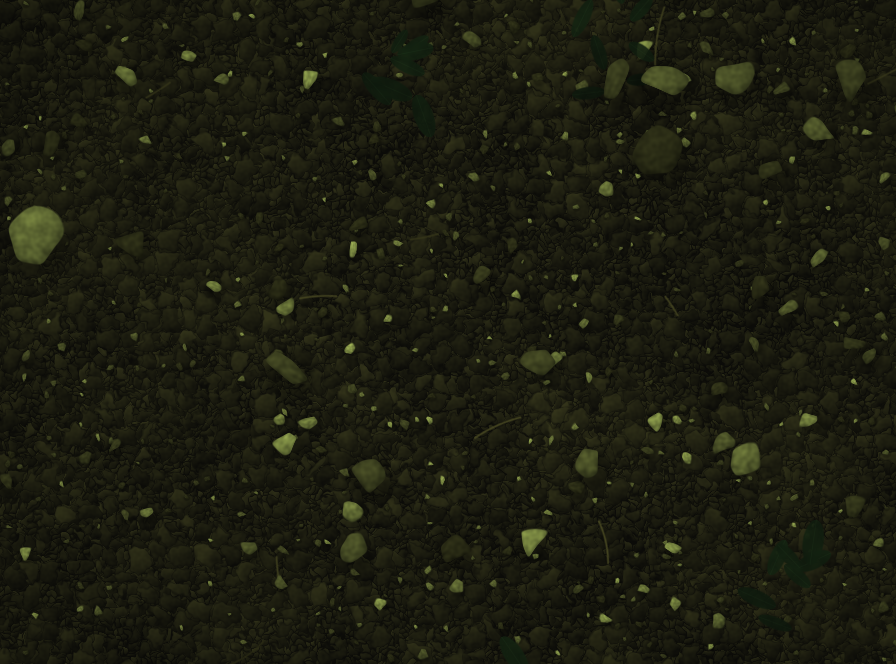
Reproduce this texture procedurally as a WebGL 2 fragment shader.

```glsl
#version 300 es
precision highp float;
uniform vec2 u_resolution;
out vec4 fragColor;

const float TAU = 6.2831853;
const vec2 LIGHT = vec2(-0.45, 0.89);
const vec3 SOIL_DARK = vec3(0.054, 0.054, 0.035);
const vec3 SOIL_LIGHT = vec3(0.158, 0.160, 0.082);
const vec3 STONE_DIM = vec3(0.16, 0.165, 0.08);
const vec3 STONE_PALE = vec3(0.52, 0.58, 0.28);
const vec3 LEAF_DARK = vec3(0.050, 0.088, 0.046);
const vec3 LEAF_LIGHT = vec3(0.080, 0.145, 0.070);
const vec3 STRAW = vec3(0.28, 0.28, 0.13);
const float COARSE_CLODS = 34.0;
const float MEDIUM_CLODS = 58.0;
const float FINE_CLODS = 108.0;
const float SOFTNESS = 0.0016;
const float PLANT_CELL = 0.34;
const float STRAW_CELL = 0.20;

vec2 hash2(vec2 p) {
  vec3 q = fract(p.xyx * vec3(0.1031, 0.1030, 0.0973));
  q += dot(q, q.yzx + 33.33);
  return fract((q.xx + q.yz) * q.zy);
}

vec2 turn(vec2 p, float a) {
  float c = cos(a), s = sin(a);
  return vec2(c * p.x + s * p.y, c * p.y - s * p.x);
}

float corner(vec2 id, vec2 f) {
  float a = TAU * hash2(id).x;
  return dot(vec2(cos(a), sin(a)), f);
}

// Gradient noise, roughly -0.7 to 0.7
float noise(vec2 p) {
  vec2 i = floor(p), f = p - i, e = vec2(1, 0);
  vec2 u = f * f * f * (f * (f * 6.0 - 15.0) + 10.0);
  return mix(mix(corner(i, f), corner(i + e, f - e), u.x),
             mix(corner(i + e.yx, f - e.yx), corner(i + 1.0, f - 1.0), u.x), u.y);
}

float blurWidth() { return max(SOFTNESS, 0.8 / u_resolution.y); }

// Lit clod: x = shade, y = body mask, z = random value
vec3 clod(vec2 p) {
  vec2 base = floor(p), nearId = base, nearOff = vec2(0);
  float d1 = 9.0, d2 = 9.0;
  for (int j = -1; j <= 1; j++)
  for (int i = -1; i <= 1; i++) {
    vec2 id = base + vec2(i, j);
    vec2 off = p - id - 0.1 - 0.8 * hash2(id);
    float d = length(off);
    if (d < d1) { d2 = d1; d1 = d; nearId = id; nearOff = off; }
    else d2 = min(d2, d);
  }
  vec2 rnd = hash2(nearId + 71.7);
  float body = smoothstep(0.02, 0.34, d2 - d1);
  float shade = 0.32 + 0.42 * rnd.x * rnd.x + 0.6 * dot(nearOff, LIGHT);
  return vec3(shade * mix(0.1, 1.15, body), body, rnd.y);
}

vec3 soil(vec2 p) {
  vec2 w = p + 0.012 * vec2(noise(p * 38.0), noise(p * 38.0 + 40.0))
             + 0.005 * vec2(noise(p * 110.0), noise(p * 110.0 + 80.0));
  vec3 coarse = clod(w * COARSE_CLODS), medium = clod(w * MEDIUM_CLODS + 19.0);
  float t = clod(w * FINE_CLODS + 43.0).x;
  t = mix(t, medium.x, smoothstep(0.0, 0.6, medium.y) * step(0.4, medium.z));
  t = mix(t, coarse.x * 1.1, smoothstep(0.0, 0.6, coarse.y) * step(0.55, coarse.z));
  t += 0.18 * noise(p * 170.0) + 0.18 * noise(p * 60.0);
  t += 0.24 * noise(p * 7.0) + 0.26 * noise(p * 2.6 + 9.0);
  return mix(SOIL_DARK, SOIL_LIGHT, clamp(t, -0.1, 1.3));
}

// Rounded random polygon, 1 on its outline
float pebble(vec2 q, vec2 seed) {
  float sum = 0.0;
  for (int k = 0; k < 7; k++) {
    vec2 r = hash2(seed + float(k) * 3.7);
    float a = TAU * (float(k) + 0.7 * r.x) / 7.0;
    sum += pow(max(dot(q, vec2(cos(a), sin(a))), 0.0) / mix(0.65, 1.15, r.y), 9.0);
  }
  return pow(sum + 1e-6, 1.0 / 9.0);
}

vec3 addStones(vec3 col, vec2 p, float cell, float radius, float chance, float seed) {
  for (int j = -1; j <= 1; j++)
  for (int i = -1; i <= 1; i++) {
    vec2 id = floor(p / cell) + vec2(i, j), key = id + seed;
    vec2 a = hash2(key), b = hash2(key + 57.3), c = hash2(key + 113.7);
    float density = 0.7 + 0.45 * id.x * cell + 0.9 * noise(id * cell * 5.0);
    if (a.x > chance * density) continue;
    float size = radius * mix(0.5, 1.0, c.x * c.x);
    vec2 off = (p - (id + 0.2 + 0.6 * b) * cell) / size;
    if (length(off) > 2.5) continue;
    vec2 q = turn(off, a.y * TAU);
    q.y *= mix(1.05, 1.9, c.y) * (1.0 + 0.35 * q.x * step(abs(q.x), 1.5));
    float d = pebble(q, key), edge = blurWidth() / size;
    float tone = pow(hash2(key + 201.1).x, 1.5);
    float shade = 0.95 + 0.2 * dot(off, LIGHT) - 0.22 * pow(min(d, 1.0), 4.0)
                + 0.25 * noise(q * 2.2 + key) + 0.16 * noise(p * 130.0);
    col *= 1.0 - 0.22 * smoothstep(1.4, 0.8, length(off + 0.3 * LIGHT));
    col = mix(col, mix(STONE_DIM, STONE_PALE, tone) * shade, smoothstep(edge, -edge, d - 1.0));
  }
  return col;
}

vec3 addStraws(vec3 col, vec2 p) {
  for (int j = -1; j <= 1; j++)
  for (int i = -1; i <= 1; i++) {
    vec2 id = floor(p / STRAW_CELL) + vec2(i, j), a = hash2(id + 311.0), b = hash2(id + 353.0);
    if (a.x > 0.28) continue;
    vec2 q = turn(p - (id + b) * STRAW_CELL, a.y * TAU);
    float len = mix(0.015, 0.045, b.x);
    q.y += (b.y - 0.5) * 8.0 * q.x * q.x;
    float d = length(vec2(max(abs(q.x) - len, 0.0), q.y)) - 0.0014;
    col = mix(col, STRAW * mix(0.6, 1.1, b.y), 0.8 * smoothstep(blurWidth(), -blurWidth(), d));
  }
  return col;
}

// Seedlings: pointed leaves around a centre
vec3 addPlants(vec3 col, vec2 p) {
  for (int j = -1; j <= 1; j++)
  for (int i = -1; i <= 1; i++) {
    vec2 id = floor(p / PLANT_CELL) + vec2(i, j), a = hash2(id + 407.0);
    if (a.x > 0.42) continue;
    vec2 centre = (id + 0.2 + 0.6 * hash2(id + 431.0)) * PLANT_CELL;
    for (int k = 0; k < 7; k++) {
      vec2 r = hash2(id * 9.0 + float(k) * 5.3 + 457.0), s = hash2(id * 7.0 + float(k) * 3.1 + 499.0);
      vec2 q = turn(p - centre - (s - 0.5) * vec2(0.09, 0.16), 2.4 * float(k) + r.x);
      float len = mix(0.035, 0.070, r.y), u = clamp(q.x / len, 0.0, 1.0);
      float halfWidth = len * mix(0.17, 0.24, s.x) * sqrt(u * (1.0 - u)) * 2.0;
      float d = abs(q.y) - halfWidth + abs(q.x - u * len);
      vec3 leaf = mix(LEAF_DARK, LEAF_LIGHT, s.y * 0.8 + 0.5 * noise(p * 45.0));
      leaf *= 1.0 + 0.18 * smoothstep(0.0015, 0.0, abs(q.y));
      col = mix(col, leaf, 0.9 * smoothstep(blurWidth(), -blurWidth(), d));
    }
  }
  return col;
}

void main() {
  vec2 p = gl_FragCoord.xy / u_resolution.y;
  vec3 col = soil(p);
  col = addStones(col, p, 0.022, 0.0075, 0.15, 11.0);
  col = addStraws(col, p);
  col = addStones(col, p, 0.050, 0.0180, 0.20, 137.0);
  col = addPlants(col, p);
  col = addStones(col, p, 0.120, 0.0420, 0.23, 263.0);
  // Falloff toward the corners
  vec2 v = gl_FragCoord.xy / u_resolution - vec2(0.55, 0.5);
  fragColor = vec4(col * (1.06 - 0.4 * dot(v, v)), 1.0);
}
```
